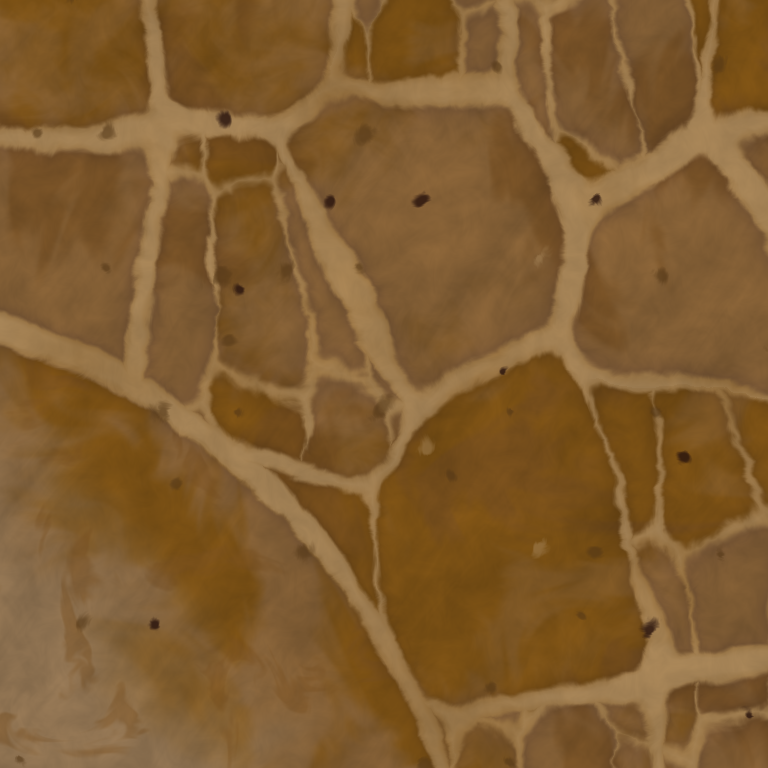
Reproduce this texture procedurally as a Shadertoy shader.

```glsl
const vec3 OCHRE  = vec3(0.470, 0.308, 0.078);
const vec3 UMBER  = vec3(0.435, 0.287, 0.118);
const vec3 BROWN  = vec3(0.505, 0.365, 0.205);
const vec3 GREY   = vec3(0.550, 0.440, 0.312);
const vec3 MORTAR = vec3(0.630, 0.500, 0.328);
const vec3 GROUT  = vec3(0.550, 0.405, 0.215);
const vec3 PIT    = vec3(0.170, 0.085, 0.055);
const vec2 STONE_SCALE  = vec2(3.6, 2.6);    // stones per canvas
const vec2 SLIVER_SCALE = vec2(9.0, 4.2);    // thin fragments per canvas
const float SLIVER_SHARE = 0.30;
const float JITTER = 0.66;
const float CORNER = 0.024;                  // rounding, in cells
const float GAP = 0.009;                     // half width of a joint
const float SLIVER_GAP = 0.005;
const vec2 SLAB_CENTER = vec2(-0.27, -0.27);
const float SLAB_RADIUS = 0.87;
const float SLAB_GAP = 0.032;
const float SOFTNESS = 0.0035;
const mat2 TURN = mat2(0.80, 0.60, -0.60, 0.80);

vec2 hash2(vec2 p) {
    vec3 q = fract(p.xyx * vec3(0.1031, 0.1030, 0.0973));
    q += dot(q, q.yzx + 33.33);
    return fract((q.xx + q.yz) * q.zy);
}

// Layered, folded sines; roughly -1 to 1
float mottle(vec2 p) {
    float sum = 0.0, amp = 0.5;
    for (int i = 0; i < 5; i++) {
        p = TURN * p + 1.7;
        p += 0.6 * sin(p.yx * 0.9 + float(i));
        sum += amp * sin(p.x + 1.5 * sin(p.y));
        p *= 1.8;
        amp *= 0.62;
    }
    return sum;
}

vec2 site(vec2 cell) {
    return cell + 0.5 + JITTER * (hash2(cell + 17.0) - 0.5);
}

// Cellular pattern: xy = cell id, z = rounded distance to the cell border
vec3 stones(vec2 p) {
    vec2 base = floor(p), id = base;
    float nearest = 9.0;
    for (int j = -1; j <= 1; j++)
    for (int i = -1; i <= 1; i++) {
        vec2 cell = base + vec2(i, j);
        float d = length(site(cell) - p);
        if (d < nearest) { nearest = d; id = cell; }
    }
    vec2 own = site(id) - p;
    float sum = 0.0;
    for (int j = -2; j <= 2; j++)
    for (int i = -2; i <= 2; i++) {
        if (i == 0 && j == 0) continue;
        vec2 other = site(id + vec2(i, j)) - p;
        sum += exp(-dot(0.5 * (own + other), normalize(other - own)) / CORNER);
    }
    return vec3(id, -CORNER * log(max(sum, 1e-30)));
}

// Sparse ragged spots, at most one per cell
float spots(vec2 p, float density, float share, float radius) {
    vec2 q = p * density, cell = floor(q);
    vec2 rnd = hash2(cell + density * 3.0), size = hash2(cell + 71.0);
    vec2 offset = (q - cell - 0.25 - 0.5 * rnd) / density;
    offset = TURN * offset * vec2(1.0, 0.5 + 0.9 * size.y);
    float r = radius * (0.5 + 0.7 * size.x) * (1.0 + 0.6 * mottle(p * 75.0));
    return step(size.x * 0.3 + rnd.y * 0.7, share)
         * (1.0 - smoothstep(r * 0.4, r * 1.3, length(offset)));
}

void mainImage(out vec4 fragColor, in vec2 fragCoord) {
    vec2 uv = fragCoord / iResolution.y;
    float broad = mottle(uv * 5.0 + 3.0);
    float fine = mottle(uv * 24.0);
    float grain = mottle(uv * 80.0);

    // Ragged outlines, a slight tilt to the courses
    vec2 p = uv + 0.010 * vec2(mottle(uv * 14.0 + 9.0), mottle(uv * 14.0 + 31.0));
    p += 0.0025 * vec2(grain, mottle(uv * 70.0 + 11.0));
    p += 0.10 * vec2(p.y, -p.x);

    // Stones, some broken into upright slivers
    vec3 stone = stones(p * STONE_SCALE + 4.0);
    vec2 rnd = hash2(stone.xy + 5.0);
    float gap = max(0.003, GAP * (0.6 + 1.3 * broad + 1.0 * rnd.y));
    float face = stone.z / STONE_SCALE.x - gap;
    if (rnd.x < SLIVER_SHARE) {
        vec3 sliver = stones(p * SLIVER_SCALE + 40.0);
        float crack = SLIVER_GAP * (0.8 + 0.7 * fine);
        face = min(face, sliver.z / SLIVER_SCALE.x - crack);
        rnd = hash2(sliver.xy + 13.0);
    }

    // One great slab in the lower left corner
    float slab = length(uv - SLAB_CENTER) - SLAB_RADIUS
               + 0.005 * fine + 0.012 * broad + 0.002 * grain;
    float inSlab = 1.0 - smoothstep(-SOFTNESS, SOFTNESS, slab);
    face = max(-slab, min(face, slab - SLAB_GAP * (1.0 + 0.6 * broad)));

    // Stone tint with stains, bedding streaks and a dusky rim
    float stain = mottle(uv * 11.0 + 50.0);
    vec3 tint = mix(OCHRE, BROWN, smoothstep(0.40, 0.72, rnd.y + 0.22 * broad + 0.10 * fine));
    tint = mix(tint, UMBER, 0.65 * smoothstep(0.15, 0.65, stain));
    tint = mix(tint, BROWN, 0.50 * smoothstep(0.25, 0.75, -stain));
    float pale = smoothstep(0.03, 0.30, -slab + 0.10 * broad + 0.05 * stain);
    vec3 slabTint = mix(mix(OCHRE, BROWN, smoothstep(-0.5, 0.3, stain)), GREY, pale);
    slabTint = mix(slabTint, UMBER, 0.45 * smoothstep(0.35, 0.8, fine));
    tint = mix(tint, slabTint, inSlab);
    float streak = mottle(TURN * uv * vec2(42.0, 11.0));
    tint *= 1.0 + 0.050 * streak + 0.045 * fine + 0.035 * grain;
    tint *= 1.0 - vec3(0.13, 0.14, 0.04) * exp(-max(face, 0.0) / 0.008);

    // Mortar, paler where the joint is wide
    float depth = smoothstep(0.0, 0.010, -face);
    vec3 joint = mix(GROUT, MORTAR, clamp(0.45 + 0.45 * depth + 0.35 * stain, 0.0, 1.0));
    joint *= 1.0 + 0.03 * broad + 0.03 * fine + 0.03 * grain;

    // Pale chips, stains and dark pits
    vec3 color = mix(joint, tint, smoothstep(-SOFTNESS, SOFTNESS, face));
    color = mix(color, MORTAR, 0.55 * spots(uv + 0.37, 8.0, 0.16, 0.014));
    color = mix(color, UMBER * 0.75, 0.6 * spots(uv + 0.11, 11.0, 0.24, 0.013));
    color = mix(color, PIT, 0.85 * spots(uv + 0.63, 9.0, 0.18, 0.012));
    fragColor = vec4(color, 1.0);
}
```
